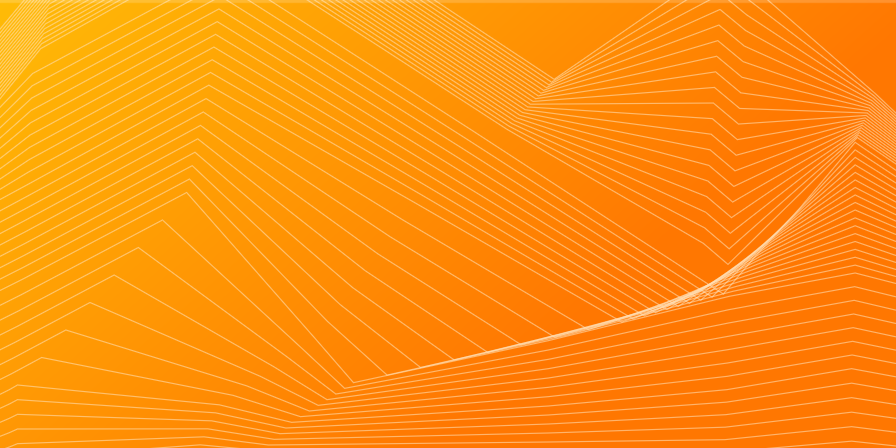
A Shadertoy shader for this background:

```glsl
// Orange diagonal gradient crossed by fine pale strands that fold into ridges and valleys.
// Each group of strands is a blend between two guide polylines, drawn by distance to
// their segments; overlapping strands build up into the bright curved crease.

const vec2 GRID = vec2(768.0, 384.0);   // design grid, y pointing down
const int JOINTS = 9;
const float LINE_WIDTH = 1.0;
const float LINE_OPACITY = 0.58;
const float RIM_HEIGHT = 2.5;
const float RIM_OPACITY = 0.18;
const vec2 GRADIENT_AXIS = vec2(0.00124, 0.0014);
const vec3 AMBER = vec3(1.0, 0.735, 0.025);
const vec3 ORANGE = vec3(1.0, 0.465, 0.005);
const vec3 STRAND_COLOR = vec3(1.0, 0.88, 0.72);

// Guides: left edge, corner, ridge, slope, valley, two folds, right crest, right edge
const vec2 FAN_TOP[JOINTS] = vec2[JOINTS](
    vec2(0, 25), vec2(50, -35), vec2(195, -117), vec2(330, -28), vec2(475, 68),
    vec2(620, -32), vec2(642, -14), vec2(750, 80), vec2(768, 97));
const vec2 FAN_BASE[JOINTS] = vec2[JOINTS](
    vec2(0, 88), vec2(34, 46), vec2(192, -42), vec2(310, 34), vec2(432, 113),
    vec2(602, 222), vec2(623, 240), vec2(734, 120), vec2(768, 143));
const vec2 SLOPE_TOP[JOINTS] = vec2[JOINTS](
    vec2(0, 92), vec2(28, 63), vec2(192, -25), vec2(405, 112), vec2(620, 252),
    vec2(648, 219), vec2(685, 179), vec2(733, 122), vec2(768, 146));
const vec2 SLOPE_MID[JOINTS] = vec2[JOINTS](
    vec2(0, 171), vec2(24, 158), vec2(179, 73), vec2(356, 174), vec2(533, 276),
    vec2(590, 255), vec2(653, 219), vec2(733, 180), vec2(768, 195));
const vec2 SLOPE_BASE[JOINTS] = vec2[JOINTS](
    vec2(0, 249), vec2(20, 239), vec2(160, 165), vec2(270, 290), vec2(303, 328),
    vec2(470, 292), vec2(625, 254), vec2(733, 234), vec2(768, 243));
const vec2 FLOOR_TOP[JOINTS] = vec2[JOINTS](
    vec2(0, 338), vec2(8, 334), vec2(15, 330), vec2(188, 347), vec2(250, 362),
    vec2(470, 348), vec2(623, 334), vec2(730, 316), vec2(768, 323));
const vec2 FLOOR_BASE[JOINTS] = vec2[JOINTS](
    vec2(0, 422), vec2(8, 420), vec2(15, 418), vec2(165, 395), vec2(215, 396),
    vec2(470, 402), vec2(620, 409), vec2(730, 403), vec2(768, 406));

float segmentDistance(vec2 p, vec2 a, vec2 b) {
    vec2 along = b - a;
    vec2 offset = p - a;
    float h = clamp(dot(offset, along) / dot(along, along), 0.0, 1.0);
    return length(offset - along * h);
}

// Share of the background left visible through one group of strands
float groupTransmission(vec2 p, vec2 first[JOINTS], vec2 last[JOINTS],
                        int count, float pixel) {
    float visible = 1.0;
    for (int i = 0; i < count; i++) {
        float t = float(i) / float(count);
        float d = 1e5;
        vec2 start = mix(first[0], last[0], t);
        for (int j = 1; j < JOINTS; j++) {
            vec2 end = mix(first[j], last[j], t);
            d = min(d, segmentDistance(p, start, end));
            start = end;
        }
        float coverage = ((LINE_WIDTH + pixel) * 0.5 - d) / pixel;
        coverage = clamp(coverage, 0.0, min(1.0, LINE_WIDTH / pixel));
        visible *= 1.0 - LINE_OPACITY * coverage;
    }
    return visible;
}

void mainImage(out vec4 fragColor, in vec2 fragCoord) {
    vec2 uv = fragCoord / iResolution.xy;
    vec2 p = vec2(uv.x, 1.0 - uv.y) * GRID;
    float pixel = GRID.y / iResolution.y;

    // Background gradient
    float shade = clamp(dot(p, GRADIENT_AXIS), 0.0, 1.0);
    vec3 color = mix(AMBER, ORANGE, shade);

    // Strand groups, from the upper fan to the floor
    float visible = groupTransmission(p, FAN_TOP, FAN_BASE, 19, pixel);
    visible *= groupTransmission(p, SLOPE_TOP, SLOPE_MID, 9, pixel);
    visible *= groupTransmission(p, SLOPE_MID, SLOPE_BASE, 8, pixel);
    visible *= groupTransmission(p, SLOPE_BASE, FLOOR_TOP, 7, pixel);
    visible *= groupTransmission(p, FLOOR_TOP, FLOOR_BASE, 7, pixel);
    color = mix(STRAND_COLOR, color, visible);

    // Pale rim along the top edge
    float rim = 1.0 - smoothstep(RIM_HEIGHT - pixel, RIM_HEIGHT + pixel, p.y);
    color = mix(color, vec3(1.0), rim * RIM_OPACITY);

    fragColor = vec4(color, 1.0);
}
```
